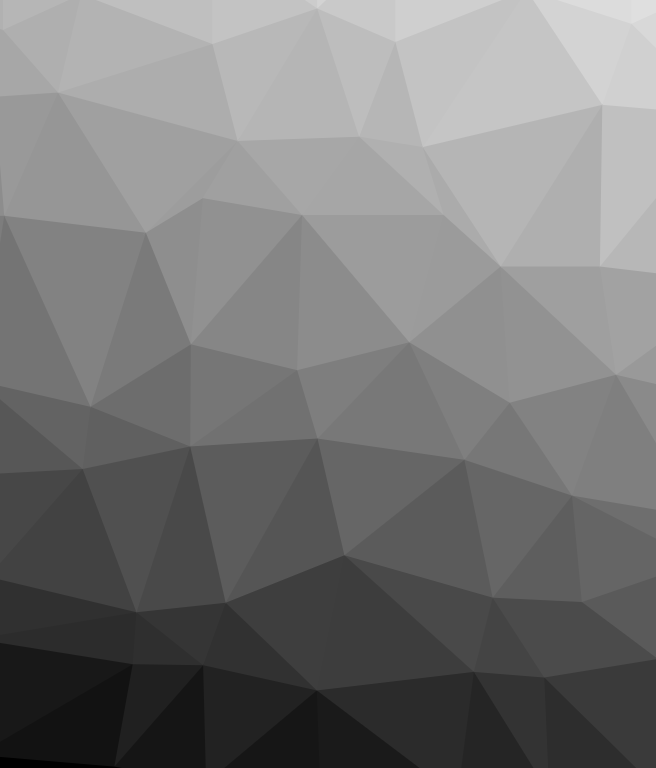
Give the GLSL for this background, as a Shadertoy shader.

```glsl
float hash(vec2 p) {
    return fract(sin(dot(p, vec2(127.1, 311.7))) * 43758.5453);
}

// Wave of each mesh row, from the top: level, tilt, swell, zigzag
const vec4 RISE[8] = vec4[8](
    vec4(0.023, -0.004, -0.014, 0.026), vec4(0.158, 0.012, -0.033, 0.013),
    vec4(0.297, 0.033, 0.030, -0.013), vec4(0.487, -0.004, 0.030, -0.025),
    vec4(0.609, 0.026, 0.038, 0.0), vec4(0.768, -0.010, 0.009, 0.0),
    vec4(0.872, 0.013, -0.017, -0.010), vec4(1.022, 0.026, -0.013, 0.0));

// Sideways drift of each row: shift, stretch, squeeze
const vec3 DRIFT[8] = vec3[8](
    vec3(-0.030, -0.021, -0.027), vec3(0.018, 0.056, -0.059),
    vec3(-0.018, -0.046, 0.043), vec3(-0.044, -0.014, 0.006),
    vec3(-0.006, 0.082, 0.020), vec3(0.040, 0.043, 0.030),
    vec3(0.005, 0.020, 0.044), vec3(0.0, 0.023, 0.023));

// Mesh corner at a column of a row
vec2 corner(float col, int row, vec4 rise, vec3 drift) {
    float side = col / 3.0 - 1.0;
    float turn = 1.0472 * col;
    float x = col / 6.0 + dot(drift, vec3(1.0, side, cos(2.0 * turn - 2.0944)));
    float depth = dot(rise, vec4(1.0, side, cos(turn), cos(3.0 * turn)));
    // One row ripples twice as fast
    if (row == 5) depth -= 0.036 * cos(2.0 * turn);
    return vec2(x, 1.0 - depth);
}

// Wave of a row, continued evenly above and below the canvas
vec4 riseOf(int row) {
    int wave = clamp(row, 0, 7);
    return RISE[wave] + vec4(0.14 * float(row - wave), 0.0, 0.0, 0.0);
}

// Signed distance in pixels to the line from a to b
float edge(vec2 p, vec2 a, vec2 b) {
    vec2 along = (b - a) * iResolution.xy;
    vec2 offset = (p - a) * iResolution.xy;
    return (along.x * offset.y - along.y * offset.x) / max(length(along), 1e-4);
}

// Gray ramp, dark at the lower left and bright at the upper right
float ramp(vec2 p) {
    return 0.17 * p.x + 0.69 * p.y + 0.05 * sin(3.1416 * p.y) + 0.005;
}

// Tone times coverage, and coverage, of one counterclockwise facet
vec2 facet(vec2 p, vec2 a, vec2 b, vec2 c, float seed) {
    float inside = min(edge(p, a, b), min(edge(p, b, c), edge(p, c, a)));
    float coverage = clamp(inside + 0.5, 0.0, 1.0);
    float tone = ramp((a + b + c) / 3.0) + 0.016 * (seed - 0.5);
    return vec2(clamp(tone, 0.0, 1.0), 1.0) * coverage;
}

void mainImage(out vec4 fragColor, in vec2 fragCoord) {
    vec2 p = fragCoord / iResolution.xy;
    vec2 aspect = vec2(iResolution.x / iResolution.y, 1.0);
    vec2 total = vec2(0.0);

    // Only cells that can reach this point
    int firstRow = int(floor((0.87 - p.y) / 0.14));
    int lastRow = int(floor((1.06 - p.y) / 0.14));
    int firstCol = int(floor(6.0 * p.x - 0.6));
    int lastCol = int(floor(6.0 * p.x + 0.6));

    for (int row = firstRow; row <= lastRow; row++) {
        vec4 riseTop = riseOf(row);
        vec4 riseLow = riseOf(row + 1);
        vec3 driftTop = DRIFT[clamp(row, 0, 7)];
        vec3 driftLow = DRIFT[clamp(row + 1, 0, 7)];
        vec2 topLeft = corner(float(firstCol), row, riseTop, driftTop);
        vec2 lowLeft = corner(float(firstCol), row + 1, riseLow, driftLow);

        for (int col = firstCol; col <= lastCol; col++) {
            vec2 topRight = corner(float(col + 1), row, riseTop, driftTop);
            vec2 lowRight = corner(float(col + 1), row + 1, riseLow, driftLow);
            float seedA = hash(vec2(col, row) + 71.0);
            float seedB = hash(vec2(col, row) + 113.0);

            // Split each cell along its shorter diagonal
            float falling = length((lowRight - topLeft) * aspect);
            float rising = length((topRight - lowLeft) * aspect);
            if (falling < rising) {
                total += facet(p, topLeft, lowLeft, lowRight, seedA);
                total += facet(p, topLeft, lowRight, topRight, seedB);
            } else {
                total += facet(p, topLeft, lowLeft, topRight, seedA);
                total += facet(p, lowLeft, lowRight, topRight, seedB);
            }
            topLeft = topRight;
            lowLeft = lowRight;
        }
    }

    fragColor = vec4(vec3(total.x / max(total.y, 1e-4)), 1.0);
}
```
